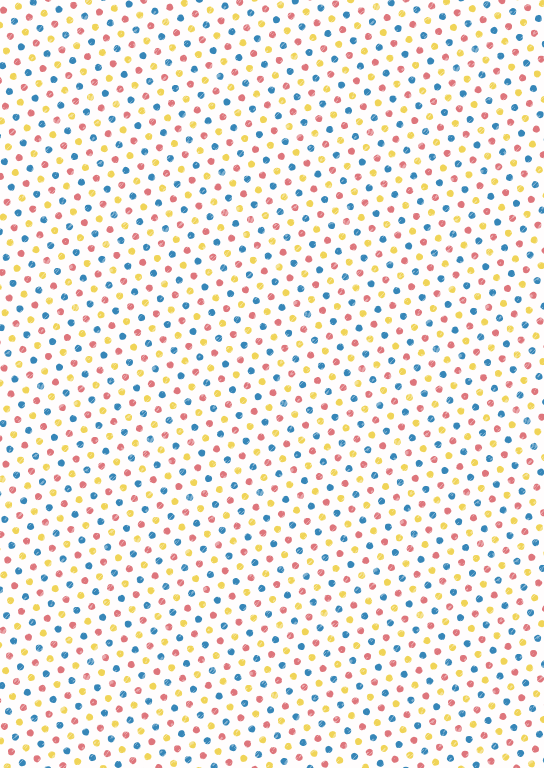
Give the GLSL for this pattern, as a Shadertoy shader.

```glsl
#define DOTS_PER_HEIGHT 50.0
#define ROW_ANGLE 0.2618
#define GRID_ORIGIN vec2(0.0064, 0.0081)
#define DOT_RADIUS 0.228
#define EDGE_WOBBLE 0.008
#define JITTER 0.02
#define SCRATCH_AMOUNT 0.38
#define PAPER vec3(1.0, 0.993, 0.992)
#define BLUE vec3(0.21, 0.525, 0.72)
#define RED vec3(0.87, 0.46, 0.485)
#define YELLOW vec3(0.94, 0.83, 0.34)

const float ROW_HEIGHT = 0.8660254;

float hash(vec2 p) {
    return fract(sin(dot(p, vec2(127.1, 311.7))) * 43758.5453);
}

float valueNoise(vec2 p) {
    vec2 cell = floor(p);
    vec2 f = fract(p);
    f = f * f * (3.0 - 2.0 * f);
    float low = mix(hash(cell), hash(cell + vec2(1.0, 0.0)), f.x);
    float high = mix(hash(cell + vec2(0.0, 1.0)), hash(cell + vec2(1.0, 1.0)), f.x);
    return mix(low, high, f.y);
}

vec2 rotate(vec2 p, float angle) {
    float c = cos(angle);
    float s = sin(angle);
    return vec2(c * p.x + s * p.y, c * p.y - s * p.x);
}

// Three inks alternate so that no two neighbouring dots share one
vec3 inkColor(vec2 id) {
    float index = mod(id.x - id.y, 3.0);
    return index < 0.5 ? BLUE : (index < 1.5 ? RED : YELLOW);
}

// Signed distance to a slightly uneven, hand-inked dot
float dotDistance(vec2 p, float seed) {
    float angle = atan(p.y, p.x);
    float phase = 6.2831853 * seed;
    float wobble = sin(3.0 * angle + phase) + 0.6 * sin(5.0 * angle - 2.0 * phase);
    return length(p) - DOT_RADIUS - EDGE_WOBBLE * wobble;
}

// Pale diagonal streaks where the ink has rubbed thin
float scratches(vec2 p, float seed) {
    vec2 grain = rotate(p, 0.55) * vec2(4.0, 15.0) + 60.0 * seed;
    return SCRATCH_AMOUNT * smoothstep(0.62, 0.9, valueNoise(grain));
}

void mainImage(out vec4 fragColor, in vec2 fragCoord) {
    vec2 p = (fragCoord - 0.5 * iResolution.xy) / iResolution.y - GRID_ORIGIN;
    p = rotate(p, ROW_ANGLE) * DOTS_PER_HEIGHT;
    float pixel = DOTS_PER_HEIGHT / iResolution.y;

    // Skewed coordinates of the triangular lattice
    float row = p.y / ROW_HEIGHT;
    vec2 base = floor(vec2(p.x - 0.5 * row, row));

    vec3 color = PAPER;
    for (int k = 0; k < 4; k++) {
        vec2 id = base + vec2(k % 2, k / 2);
        vec2 center = vec2(id.x + 0.5 * id.y, id.y * ROW_HEIGHT);
        float seed = hash(id);
        center += JITTER * (vec2(seed, hash(id + 17.3)) - 0.5);

        vec2 local = p - center;
        float cover = clamp(0.5 - dotDistance(local, seed) / pixel, 0.0, 1.0);
        color = mix(color, inkColor(id), cover * (1.0 - scratches(local, seed)));
    }
    fragColor = vec4(color, 1.0);
}
```
